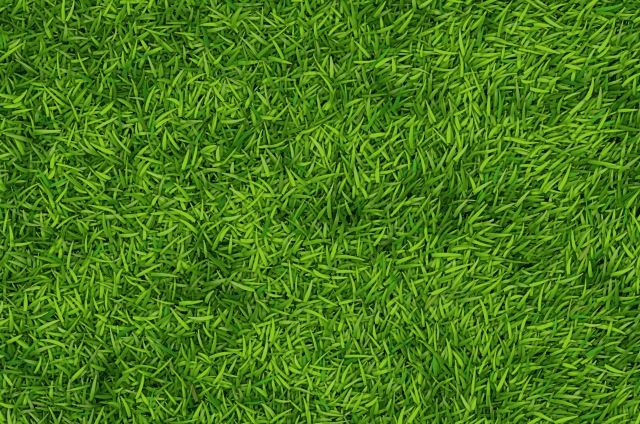
Give the GLSL for this texture, as a Shadertoy shader.

```glsl
// A dense lawn seen from above: many layers of short, slim grass blades.
// Each layer is a jittered grid with one blade per cell; upper layers are
// lighter and shade the ones below. Gradient noise steers lean and tone.

const int LAYERS = 16;
const float CELL = 0.038;       // grid spacing, also the reach of a blade

const vec3 SOIL   = vec3(0.04, 0.16, 0.02);
const vec3 SHADE  = vec3(0.13, 0.32, 0.03);
const vec3 LEAF   = vec3(0.24, 0.46, 0.05);
const vec3 FRESH  = vec3(0.34, 0.60, 0.07);
const vec3 SUNLIT = vec3(0.55, 0.79, 0.11);
const vec3 SHEEN  = vec3(0.53, 0.70, 0.27);
const vec3 COOL   = vec3(0.10, 0.48, 0.09);
const vec3 STRAW  = vec3(0.68, 0.70, 0.36);
const vec3 SHADOW = vec3(0.28, 0.21, 0.28);   // share of light a blade takes away

vec4 hash4(vec2 p) {
    vec4 h = fract(p.xyxy * vec4(0.1031, 0.1030, 0.0973, 0.1099));
    h += dot(h, h.wzxy + 33.33);
    return fract((h.xxyz + h.yzzw) * h.zywx);
}

float cornerSlope(vec2 corner, vec2 offset) {
    float a = 6.2832 * hash4(corner + 71.0).x;
    return dot(vec2(cos(a), sin(a)), offset);
}

float gradientNoise(vec2 p) {
    vec2 i = floor(p), f = fract(p);
    vec2 u = f * f * f * (f * (f * 6.0 - 15.0) + 10.0);
    vec2 e = vec2(0.0, 1.0);
    return mix(mix(cornerSlope(i, f), cornerSlope(i + e.yx, f - e.yx), u.x),
               mix(cornerSlope(i + e.xy, f - e.xy), cornerSlope(i + e.yy, f - e.yy), u.x), u.y);
}

// Dark to bright green
vec3 grassRamp(float tone) {
    vec3 c = mix(SOIL, SHADE, smoothstep(0.0, 0.25, tone));
    c = mix(c, LEAF, smoothstep(0.2, 0.5, tone));
    c = mix(c, FRESH, smoothstep(0.45, 0.75, tone));
    return mix(c, SUNLIT, smoothstep(0.7, 1.05, tone));
}

// Lean of the grass: loose on the left, combed to the upper right on the right
float leanAngle(vec2 pos, float rnd) {
    float right = smoothstep(0.3, 1.4, pos.x);
    float lean = mix(1.5, 0.75, right) + 1.2 * gradientNoise(pos * 3.5);
    return lean + (rnd - 0.5) * mix(3.2, 1.7, right);
}

// x: signed distance, y: position from base to tip, z: offset from the midrib
vec3 bladeShape(vec2 p, float angle, float halfLength, float halfWidth, float bend) {
    float c = cos(angle), s = sin(angle);
    vec2 q = vec2(c * p.x + s * p.y, c * p.y - s * p.x);
    float along = clamp(q.x / (2.0 * halfLength) + 0.5, 0.0, 1.0);
    float side = q.y - bend * (4.0 * (along - 0.5) * (along - 0.5) - 0.4);
    float taper = (1.0 - 0.7 * along * along) * mix(0.75, 1.0, smoothstep(0.0, 0.3, along));
    float dist = max(abs(side) - halfWidth * taper, abs(q.x) - halfLength);
    return vec3(dist, along, side / halfWidth);
}

vec3 bladeColor(vec3 shape, float tone, vec2 kind) {
    float lit = tone + 0.34 * (shape.y - 0.5) + 0.1 * clamp(shape.z, -1.0, 1.0);
    vec3 c = grassRamp(lit);
    c = mix(c, COOL * (0.5 + 0.6 * lit), 0.6 * step(kind.x, 0.08));
    c = mix(c, SHEEN * (0.72 + 0.33 * lit), 0.85 * step(0.79, kind.x) * smoothstep(0.15, 0.5, shape.y));
    // Cut, dried tips and a few withered blades
    c = mix(c, STRAW, 0.75 * step(0.68, kind.y) * smoothstep(0.86, 0.95, shape.y));
    return mix(c, STRAW * 0.75, 0.6 * step(kind.y, 0.003));
}

// Draws one grid of blades over the colour below
vec3 grassLayer(vec3 below, vec2 uv, float layer, float depth, float patchTone, float edge) {
    vec3 col = below;
    vec2 shift = hash4(vec2(layer, 5.0)).xy;
    vec2 home = floor(uv / CELL + shift);
    for (int j = -1; j <= 1; j++)
    for (int i = -1; i <= 1; i++) {
        vec2 id = home + vec2(i, j);
        vec4 r = hash4(id + layer * 37.0 + 11.0);
        vec2 center = (id - shift + r.xy) * CELL;
        vec2 p = uv - center;
        if (dot(p, p) > CELL * CELL) continue;

        vec4 k = hash4(id + layer * 53.0 + 191.0);
        vec3 shape = bladeShape(p, leanAngle(center, r.z), mix(0.015, 0.035, r.w),
                                mix(0.0027, 0.0053, k.x), (k.y - 0.5) * 0.009);
        float tone = 0.23 + 0.46 * depth + 0.55 * k.z + patchTone;
        float shadow = smoothstep(0.0075, 0.0, shape.x);
        float cover = smoothstep(edge, -edge, shape.x);
        vec2 kind = vec2(k.w, fract(k.x * 17.0 + k.z * 9.0));
        col = mix(col * (1.0 - SHADOW * shadow), bladeColor(shape, tone, kind), cover);
    }
    return col;
}

void mainImage(out vec4 fragColor, in vec2 fragCoord) {
    vec2 uv = fragCoord / iResolution.y;
    vec2 centered = fragCoord / iResolution.xy - 0.5;
    float edge = max(0.0016, 0.75 / iResolution.y);

    // Broad patches and slightly darker corners
    float patchTone = 0.32 * gradientNoise(uv * 5.0 + 3.0) + 0.36 * gradientNoise(uv * 11.0)
                    + 0.07 * centered.x - 0.25 * dot(centered, centered);

    vec3 col = SOIL;
    for (int n = 0; n < LAYERS; n++) {
        float layer = float(n);
        col = grassLayer(col, uv, layer, layer / float(LAYERS - 1), patchTone, edge);
    }
    fragColor = vec4(col, 1.0);
}
```
